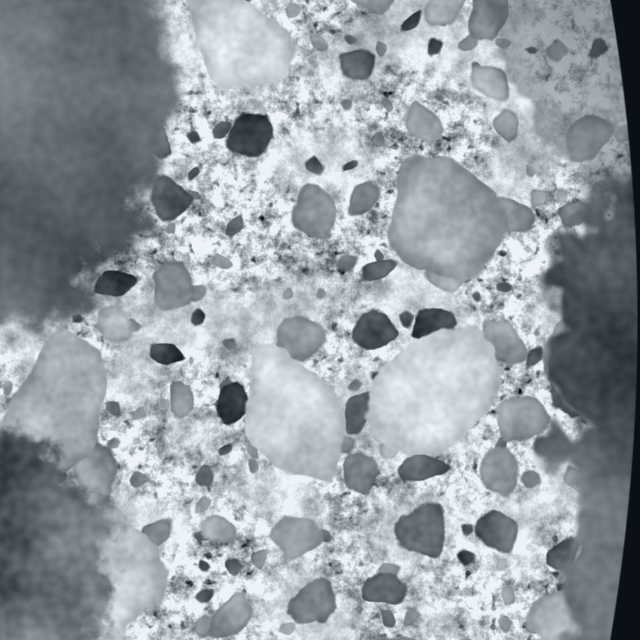
Write a WebGL 2 fragment shader that draws this texture.

```glsl
#version 300 es
precision highp float;
// Magnified mortar section: angular sand grains in a pale speckled binder, between dark blurred rocks.

#define BINDER_TONE 0.81
#define SPECKLE_SCALE 30.0
#define SPECKLE_CONTRAST 0.50
#define PIT_SCALE 72.0
#define PIT_DEPTH 0.42
#define GRAIN_SOFTNESS 0.0035
#define GRAIN_ROUGHNESS 0.16
#define CORNER_SHARPNESS 9.0
#define ROCK_TONE 0.41
#define SHADOW_TONE 0.29
#define BORDER_TONE 0.06
#define TINT vec3(-0.022, 0.002, 0.028)

uniform vec2 u_resolution;
out vec4 fragColor;

float hash(vec2 p) {
    vec3 q = fract(vec3(p.xyx) * 0.1031);
    q += dot(q, q.yzx + 33.33);
    return fract((q.x + q.y) * q.z);
}

vec2 direction(float turn) {
    float angle = 6.28318 * turn;
    return vec2(cos(angle), sin(angle));
}

float gradientNoise(vec2 p) {
    vec2 cell = floor(p), f = fract(p);
    vec2 w = f * f * f * (f * (f * 6.0 - 15.0) + 10.0);
    vec2 e = vec2(1.0, 0.0);
    float a = dot(direction(hash(cell)), f);
    float b = dot(direction(hash(cell + e.xy)), f - e.xy);
    float c = dot(direction(hash(cell + e.yx)), f - e.yx);
    float d = dot(direction(hash(cell + e.xx)), f - e.xx);
    return mix(mix(a, b, w.x), mix(c, d, w.x), w.y);
}

float fbm(vec2 p, float gain) {
    float sum = 0.0, amplitude = 1.0;
    for (int i = 0; i < 4; i++) {
        sum += amplitude * gradientNoise(p);
        p = mat2(1.6, 1.2, -1.2, 1.6) * p + 17.3;
        amplitude *= gain;
    }
    return sum;
}

// Rounded convex polygon for a unit grain: negative inside, zero on the outline.
float polygonField(vec2 p, vec2 id) {
    float sum = 0.0;
    for (int i = 0; i < 7; i++) {
        float k = float(i);
        float turn = (k + 0.7 * hash(id + 3.1 * k)) / 7.0;
        float reach = 0.72 + 0.42 * hash(id + 5.7 * k + 11.0);
        sum += exp(CORNER_SHARPNESS * dot(p, direction(turn)) / reach);
    }
    return log(sum) / CORNER_SHARPNESS - 1.0;
}

// Lays one jittered grid of grains over the tone below it.
float addGrains(float tone, vec2 uv, float cells, float presence, vec2 radii, vec2 tones, float seed) {
    vec2 p = uv * cells + seed;
    vec2 home = floor(p);
    float rough = GRAIN_ROUGHNESS * fbm(uv * cells * 2.6 + seed, 0.6);
    float cloud = fbm(uv * 11.0 + seed, 0.65);
    float dust = gradientNoise(uv * 85.0);
    for (int j = -1; j <= 1; j++)
    for (int i = -1; i <= 1; i++) {
        vec2 id = home + vec2(i, j);
        if (hash(id + 0.37) > presence) continue;
        vec2 centre = id + 0.25 + 0.5 * vec2(hash(id + 7.1), hash(id + 19.9));
        float radius = mix(radii.x, radii.y, hash(id + 29.3));
        vec2 axis = direction(hash(id + 41.7));
        vec2 q = mat2(axis.x, -axis.y, axis.y, axis.x) * (p - centre) / radius;
        q.y *= 1.0 + 0.8 * hash(id + 53.9);
        if (length(q) > 2.2) continue;
        float field = polygonField(q, id) + rough;
        float body = mix(tones.x, tones.y, hash(id + 61.3));
        body += 0.16 * cloud + 0.05 * dust + 0.05 * dot(q, direction(hash(id + 71.0)));
        body *= 1.0 - 0.13 * smoothstep(-0.35, 0.0, field);
        float soft = GRAIN_SOFTNESS * cells / radius;
        tone = mix(tone, body, 1.0 - smoothstep(-soft, soft, field));
    }
    return tone;
}

float binder(vec2 uv) {
    float tone = BINDER_TONE + 0.20 * fbm(uv * 6.0 + 4.0, 0.6);
    float busy = smoothstep(-0.35, 0.25, gradientNoise(uv * 7.0 + 31.0));
    tone += SPECKLE_CONTRAST * mix(0.35, 1.0, busy) * fbm(uv * SPECKLE_SCALE, 0.72);
    float pits = smoothstep(0.22, 0.55, gradientNoise(uv * PIT_SCALE + 9.0));
    return min(tone - PIT_DEPTH * busy * pits, 0.95);
}

// Blurred rocks around the binder: two at the left, a shadowed band at the right.
float addRocks(float tone, vec2 uv) {
    float warp = fbm(uv * 5.0 + 13.0, 0.6);
    float ragged = 0.16 * warp + 0.07 * fbm(uv * 24.0, 0.6);
    float haze = 0.17 * fbm(uv * 4.0 + 2.0, 0.55) + 0.05 * gradientNoise(uv * 60.0);
    float upper = length((uv - vec2(0.0, 0.86)) / vec2(0.27, 0.38)) - 1.0 + ragged;
    tone = mix(tone, ROCK_TONE + haze, 1.0 - smoothstep(-0.10, 0.05, upper));
    float lower = length((uv - vec2(0.0, 0.12)) / vec2(0.19, 0.20)) - 1.0 + 2.0 * ragged;
    float lowerTone = ROCK_TONE + 0.05 + 2.0 * haze - 0.24 * smoothstep(0.15, 0.28, uv.y);
    tone = mix(tone, lowerTone, 1.0 - smoothstep(-0.12, 0.08, lower));
    float band = uv.x - 0.895 + 0.10 * warp + 0.3 * max(uv.y - 0.66, 0.0);
    float bandTone = SHADOW_TONE + 1.3 * haze + 0.12 * smoothstep(0.45, 0.15, uv.y);
    float open = 1.0 - 0.55 * smoothstep(0.64, 0.72, uv.y + 0.1 * warp);
    return mix(tone, bandTone, open * smoothstep(-0.012, 0.014, band));
}

void main() {
    vec2 uv = gl_FragCoord.xy / u_resolution;
    float tone = binder(uv);
    tone = addGrains(tone, uv, 21.0, 0.30, vec2(0.18, 0.38), vec2(0.24, 0.66), 5.0);
    tone = addGrains(tone, uv, 9.5, 0.58, vec2(0.27, 0.45), vec2(0.22, 0.68), 23.0);
    tone = addGrains(tone, uv, 3.6, 0.42, vec2(0.32, 0.50), vec2(0.50, 0.90), 47.0);
    tone = addRocks(tone, uv);
    // Curved black border of the specimen.
    float border = 0.996 - 0.17 * (uv.y - 0.5) * (uv.y - 0.5);
    tone = mix(tone, BORDER_TONE, smoothstep(-0.002, 0.002, uv.x - border));
    fragColor = vec4(clamp(vec3(tone) + TINT, 0.0, 1.0), 1.0);
}
```
